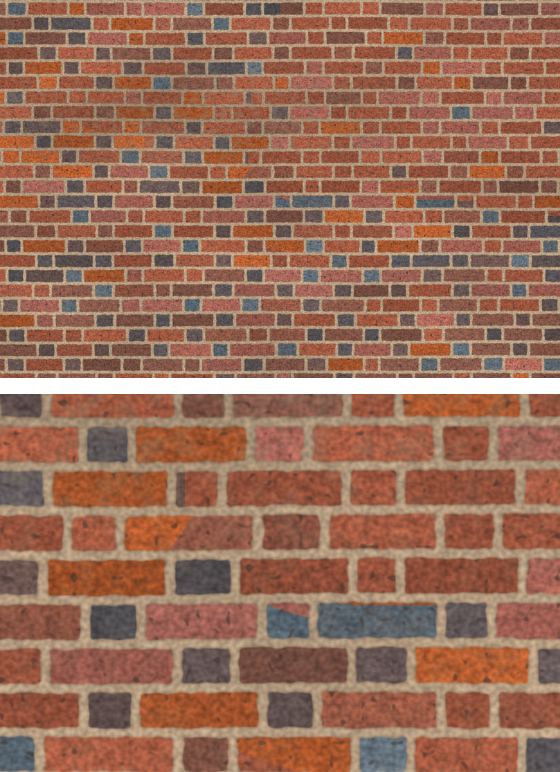
Top: the whole. Bottom: its middle third, enlarged.
A Shadertoy shader for this texture:

```glsl
// Weathered Flemish-bond brick wall: long and short bricks alternate in pale mortar.
#define PAIRS 9.4        // long + short brick pairs across
#define ROWS 25.5        // courses down
#define HEADER 0.31      // share of a pair taken by the short brick
#define JOINT 0.0086     // mortar width, in canvas heights
#define WOBBLE 0.0022    // roughness of brick edges
#define GRAIN 0.24       // strength of surface mottling
#define MORTAR vec3(0.72, 0.62, 0.51)
#define RED vec3(0.61, 0.33, 0.24)
#define BROWN vec3(0.49, 0.32, 0.27)
#define ORANGE vec3(0.69, 0.34, 0.16)
#define PINK vec3(0.64, 0.38, 0.34)
#define SLATE vec3(0.31, 0.31, 0.33)

float hash(vec2 p) {
    vec3 q = fract(vec3(p.xyx) * 0.1031);
    q += dot(q, q.yzx + 33.33);
    return fract((q.x + q.y) * q.z);
}

vec2 gradientAt(vec2 cell) {
    float angle = 6.2832 * hash(cell + 17.0);
    return vec2(cos(angle), sin(angle));
}

// Gradient noise, roughly -0.7 to 0.7
float noise(vec2 p) {
    vec2 i = floor(p), f = fract(p);
    vec2 w = f * f * f * (f * (f * 6.0 - 15.0) + 10.0);
    vec2 e = vec2(0.0, 1.0);
    float a = dot(gradientAt(i), f);
    float b = dot(gradientAt(i + e.yx), f - e.yx);
    float c = dot(gradientAt(i + e.xy), f - e.xy);
    float d = dot(gradientAt(i + e.yy), f - e.yy);
    return mix(mix(a, b, w.x), mix(c, d, w.x), w.y);
}

float fbm(vec2 p) {
    float sum = 0.0, amp = 0.6;
    for (int i = 0; i < 3; i++) {
        sum += amp * noise(p);
        p = p * 2.03 + 11.7;
        amp *= 0.6;
    }
    return sum;
}

// Soft elliptical patch on the wall
float patchAt(vec2 uv, vec2 center, vec2 size) {
    vec2 d = (uv - center) / size;
    return exp(-dot(d, d));
}

float roundedBox(vec2 p, vec2 halfSize, float radius) {
    vec2 d = abs(p) - halfSize + radius;
    return length(max(d, 0.0)) + min(max(d.x, d.y), 0.0) - radius;
}

// Fired colour of one brick, varying by region of the wall
vec3 brickColor(vec2 id, vec2 uv, bool isHeader) {
    float pick = hash(id + 3.1), kind = hash(id + 41.7);
    float cleanRed = smoothstep(0.35, 0.55, uv.x) * smoothstep(0.4, 0.5, uv.y);
    float orange = 0.07 + 0.5 * patchAt(uv, vec2(0.12, 0.62), vec2(0.22, 0.15))
                        + 0.5 * patchAt(uv, vec2(0.85, 0.38), vec2(0.3, 0.07));
    float dark = isHeader ? mix(0.7, 0.1, cleanRed) : mix(0.07, 0.0, cleanRed);
    float brown = mix(0.6, 0.25, smoothstep(0.1, 0.65, uv.y + 0.3 * uv.x));

    vec3 color = mix(RED, BROWN, smoothstep(brown + 0.15, brown - 0.15, pick));
    if (kind > 0.8) color = mix(color, PINK, 0.8);
    if (hash(id + 7.9) < orange) color = mix(color, ORANGE, 0.85);
    if (hash(id + 23.3) < dark) {
        color = mix(SLATE, BROWN, 0.6 * pick);
        if (kind > 0.72) color = mix(color, vec3(0.36, 0.44, 0.49), 0.75);
    }
    return color * (0.9 + 0.2 * hash(id + 59.0));
}

void mainImage(out vec4 fragColor, in vec2 fragCoord) {
    vec2 uv = fragCoord / iResolution.xy;
    float aspect = iResolution.x / iResolution.y;
    vec2 p = vec2(uv.x * aspect, uv.y);
    vec2 pitch = vec2(aspect / PAIRS, 1.0 / ROWS);

    // Courses, shifted by half a pair, with uneven spacing along each
    float v = uv.y * ROWS + 0.6 + 0.08 * noise(uv * 4.0);
    float row = floor(v);
    float u = uv.x * PAIRS - 0.095 - 0.5 * mod(row + 1.0, 2.0);
    u += 0.14 * noise(vec2(uv.x * 5.0, row * 7.31)) + 0.08 * (hash(vec2(row, 5.0)) - 0.5);

    // Split each pair into a short and a long brick
    float pair = floor(u), x = fract(u);
    float split = HEADER + 0.07 * (hash(vec2(pair, row) + 71.0) - 0.5);
    bool isHeader = x < split;
    float center = isHeader ? 0.5 * split : 0.5 * (1.0 + split);
    float width = isHeader ? split : 1.0 - split;
    vec2 id = vec2(pair * 2.0 + (isHeader ? 0.0 : 1.0), row) + 100.0;

    // Brick outline with chipped edges
    vec2 local = vec2(x - center, fract(v) - 0.5) * pitch;
    vec2 halfSize = 0.5 * (vec2(width, 1.0) * pitch - JOINT);
    float edge = roundedBox(local, halfSize, 0.003) + WOBBLE * noise(p * 85.0);
    float soft = max(0.0012, 0.8 / iResolution.y);
    float brick = smoothstep(soft, -soft, edge);

    // Mottled faces, dark pits and mortar smeared over worn areas
    float mottle = fbm(p * vec2(75.0, 100.0));
    float fine = noise(p * 210.0);
    vec3 face = brickColor(id, uv, isHeader);
    face *= 1.0 + GRAIN * (1.3 * mottle + fine);
    face = mix(face, vec3(0.25, 0.19, 0.17), 0.6 * smoothstep(0.3, 0.55, noise(p * 110.0 + 9.0)));
    float worn = 0.12 + 0.45 * patchAt(uv, vec2(0.32, 0.7), vec2(0.35, 0.13));
    face = mix(face, MORTAR * 0.78, worn * smoothstep(-0.15, 0.45, fbm(p * 38.0 + 31.0)));

    // Sandy mortar, dirtier in the worn area, with a faint shadow by the bricks
    vec3 mortar = MORTAR * (1.0 + 0.2 * fine + 0.16 * mottle) * (1.04 - 0.3 * worn);
    mortar *= 0.88 + 0.12 * smoothstep(0.0, 0.003, edge);

    vec3 color = mix(mortar, face, brick);
    color *= 1.0 + 0.12 * noise(uv * 5.0 + 3.0);
    fragColor = vec4(clamp(color, 0.0, 1.0), 1.0);
}
```
